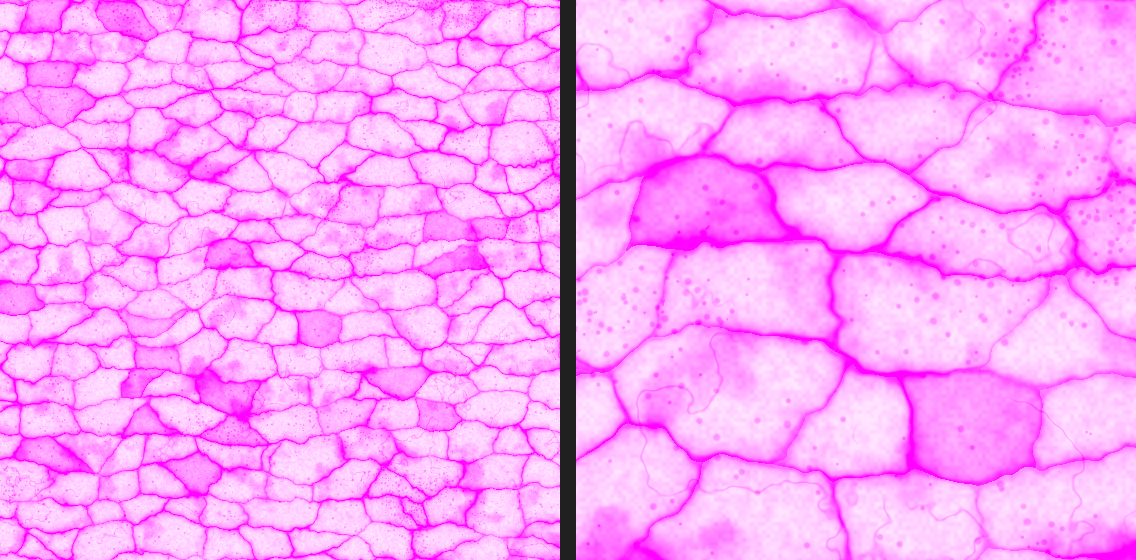
Left: the whole. Right: its middle third, enlarged.
A Shadertoy shader for this texture:

```glsl
// Dry stone wall in pale pink and magenta: weighted cellular stones laid in
// rough courses, with soft shaded joints, a few darker stones, and a surface
// of clouds, hairline cracks, pits and fine grain.

const vec3 PALE = vec3(1.0, 0.89, 1.0);
const vec3 MAGENTA = vec3(1.0, 0.02, 1.0);
const vec2 STONES = vec2(12.0, 18.0);   // stones across and courses up
const float FLATTEN = 1.3;              // above 1 makes the bed joints flatter
const float ROUNDING = 380.0;           // lower gives rounder stone corners

struct Stone {
    float edge;   // canvas distance to the joint
    float below;  // 1 at the underside, -1 at the top
    vec2 id;
};

float hash(vec2 p) {
    vec3 q = fract(p.xyx * 0.1031);
    q += dot(q, q.yzx + 33.33);
    return fract((q.x + q.y) * q.z);
}

vec2 hash2(vec2 p) {
    return vec2(hash(p + 17.3), hash(p + 71.9));
}

float noise(vec2 p) {
    vec2 i = floor(p), f = fract(p);
    f = f * f * (3.0 - 2.0 * f);
    float low = mix(hash(i), hash(i + vec2(1, 0)), f.x);
    float high = mix(hash(i + vec2(0, 1)), hash(i + vec2(1, 1)), f.x);
    return mix(low, high, f.y);
}

float layers(vec2 p) {
    float sum = 0.0, amp = 0.5;
    for (int i = 0; i < 4; i++) {
        sum += amp * noise(p);
        p = mat2(1.6, 1.2, -1.2, 1.6) * p + 9.7;
        amp *= 0.5;
    }
    return sum / 0.9375;
}

vec2 wobble(vec2 p, float scale, float amount) {
    return amount * (vec2(noise(p * scale), noise(p * scale + 43.7)) - 0.5);
}

// Offset to a stone centre (xy) and its weighted squared distance (z)
vec3 site(vec2 cell, vec2 p) {
    vec2 jitter = (hash2(cell) - 0.5) * vec2(0.85, 0.6);
    vec2 centre = cell + 0.5 + jitter + vec2(0.5 * mod(cell.y, 2.0), 0.0);
    vec2 offset = (centre - p) * vec2(1.0, FLATTEN);
    return vec3(offset, dot(offset, offset) - 0.4 * hash(cell + 5.1));
}

Stone findStone(vec2 uv) {
    vec2 p = uv * STONES, base = floor(p), home = base;
    vec3 nearest = vec3(0.0, 0.0, 1e3);
    for (int y = -2; y <= 2; y++)
    for (int x = -2; x <= 2; x++) {
        vec2 cell = base + vec2(x, y);
        vec3 s = site(cell, p);
        if (s.z < nearest.z) { nearest = s; home = cell; }
    }
    // Smooth minimum over all borders of this stone
    float total = 1e-20, facing = 0.0;
    for (int y = -2; y <= 2; y++)
    for (int x = -2; x <= 2; x++) {
        vec2 cell = home + vec2(x, y);
        if (x == 0 && y == 0) continue;
        vec3 s = site(cell, p);
        vec2 slope = (s.xy - nearest.xy) * STONES * vec2(1.0, FLATTEN);
        float gap = 0.5 * (s.z - nearest.z) / length(slope);
        float weight = exp(-ROUNDING * gap);
        total += weight;
        facing -= weight * normalize(slope).y;
    }
    return Stone(-log(total) / ROUNDING, facing / total, home);
}

// Round specks from cellular noise; density is the share of cells filled
float specks(vec2 p, float density) {
    vec2 base = floor(p);
    float ink = 0.0;
    for (int y = -1; y <= 1; y++)
    for (int x = -1; x <= 1; x++) {
        vec2 cell = base + vec2(x, y);
        float radius = 0.25 + 0.45 * hash(cell + 3.7);
        float dist = length(cell + hash2(cell) - p);
        float present = step(hash(cell + 29.0), density);
        ink = max(ink, present * (1.0 - smoothstep(0.3 * radius, radius, dist)));
    }
    return ink;
}

float jointShade(Stone stone, vec2 uv) {
    float strength = mix(0.45, 1.5, noise(uv * 17.0 + 3.0));
    strength *= 0.95 + 0.3 * stone.below;
    float reach = 0.0035 + 0.004 * noise(uv * 9.0 + 21.0);
    float halo = 0.46 * exp(-max(stone.edge, 0.0) / reach);
    float line = 0.24 * (1.0 - smoothstep(0.0, 0.0032, stone.edge));
    return strength * (halo + line);
}

float surfaceShade(Stone stone, vec2 uv) {
    float cloud = layers(uv * 26.0 + 7.0);
    float dark = smoothstep(0.86, 0.93, hash(stone.id + 61.0));
    float tint = dark * (0.14 + 0.28 * cloud) + 0.05 * hash(stone.id + 13.0);
    float stain = 0.32 * smoothstep(0.52, 0.82, cloud);
    float vein = abs(layers(uv * 20.0 + 31.0) - 0.5);
    float crack = 0.2 * (1.0 - smoothstep(0.0, 0.02, vein));
    crack *= smoothstep(0.45, 0.7, noise(uv * 15.0 + 50.0));
    float worn = smoothstep(0.58, 0.85, layers(uv * 8.0 + 90.0));
    float pits = 0.28 * specks(uv * 210.0, 0.035 + 0.55 * worn);
    float grain = 0.13 * (noise(uv * 420.0) - 0.5) + 0.09 * (noise(uv * 190.0) - 0.5);
    return 0.035 + tint + stain + crack + pits + 0.1 * worn + grain;
}

void mainImage(out vec4 fragColor, in vec2 fragCoord) {
    vec2 uv = fragCoord / iResolution.y;
    vec2 bent = uv + wobble(uv, 8.0, 0.035) + wobble(uv, 38.0, 0.014) + wobble(uv, 120.0, 0.005);
    Stone stone = findStone(bent);
    float shade = jointShade(stone, uv) + surfaceShade(stone, uv);
    fragColor = vec4(mix(PALE, MAGENTA, clamp(shade, 0.0, 1.0)), 1.0);
}
```
